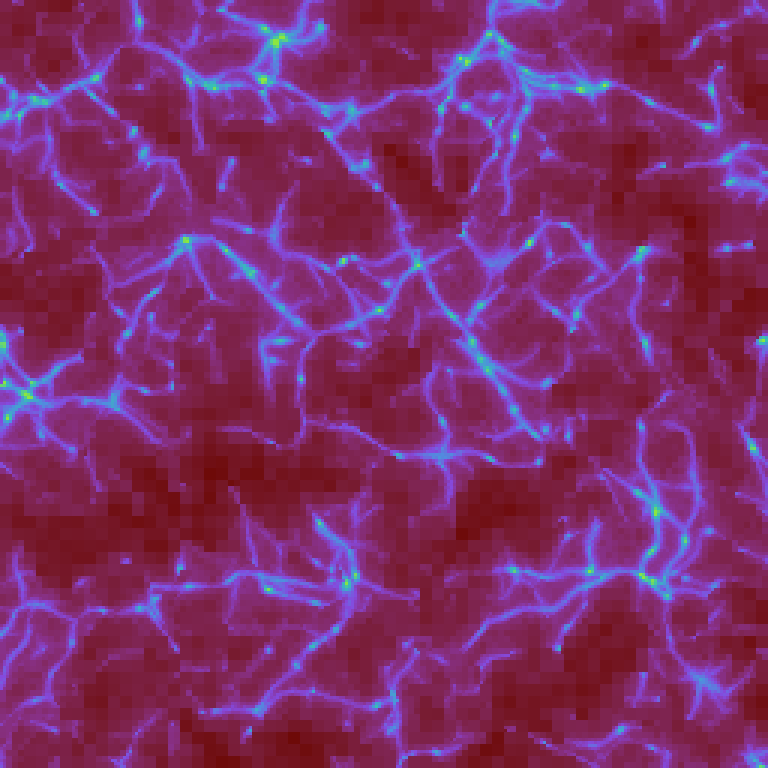
Give the GLSL for this texture, as a three.js fragment shader.

```glsl
varying vec2 vUv;

const vec3 EMBER  = vec3(0.43, 0.04, 0.03);
const vec3 WINE   = vec3(0.47, 0.11, 0.20);
const vec3 PLUM   = vec3(0.51, 0.16, 0.38);
const vec3 PURPLE = vec3(0.54, 0.20, 0.58);
const vec3 VIOLET = vec3(0.52, 0.29, 0.87);
const vec3 AZURE  = vec3(0.31, 0.56, 0.87);
const vec3 TEAL   = vec3(0.21, 0.75, 0.71);
const vec3 LIME   = vec3(0.55, 0.90, 0.25);

float hash(vec2 p) {
  return fract(sin(dot(p, vec2(127.1, 311.7))) * 43758.5);
}

vec2 site(vec2 cell, float seed) {
  vec2 s = cell + seed;
  return cell + 0.5 + 0.9 * (vec2(hash(s), hash(s + 57.3)) - 0.5);
}

float bell(float x, float width) {
  return exp(-x * x / (width * width));
}

// Layered sines: bend the threads and vary the surroundings
vec2 bend(vec2 p) {
  vec2 w = 0.016 * sin(p.yx * vec2(13.0, 11.0) + vec2(0.7, 2.1));
  w += 0.008 * sin(p.yx * vec2(37.0, 41.0) + p * 9.0 + vec2(4.0, 1.3));
  return p + w + 0.003 * sin(p.yx * vec2(97.0, 89.0) + p * 31.0);
}

float surroundings(vec2 p) {
  float wide = sin(p.x * 9.0 + 2.0 * sin(p.y * 7.0 + 1.0)) * sin(p.y * 10.0 + 1.7 * sin(p.x * 6.0));
  float fine = sin(p.x * 31.0 + 2.0 * sin(p.y * 23.0)) * sin(p.y * 34.0 + 2.0 * sin(p.x * 27.0));
  return 0.7 * wide + 0.3 * fine;
}

// Threads along cellular borders: x = haze, y = core, z = beads
vec3 threads(vec2 p, float scale, float gaps) {
  vec2 q = p * scale;
  vec2 base = floor(q);
  vec2 home = base;
  float nearest = 9.0;
  for (int j = -1; j <= 1; j++)
  for (int i = -1; i <= 1; i++) {
    vec2 cell = base + vec2(float(i), float(j));
    float d = distance(q, site(cell, scale));
    if (d < nearest) { nearest = d; home = cell; }
  }

  vec2 a = site(home, scale);
  vec3 web = vec3(0.0);
  for (int j = -2; j <= 2; j++)
  for (int i = -2; i <= 2; i++) {
    if (i == 0 && j == 0) continue;
    vec2 cell = home + vec2(float(i), float(j));
    vec2 b = site(cell, scale);
    vec2 dir = normalize(b - a);
    vec2 offset = (q - 0.5 * (a + b)) / scale;
    float across = abs(dot(offset, dir));
    float along = dot(offset, vec2(-dir.y, dir.x)) * (dir.x < 0.0 ? -1.0 : 1.0);

    // Each border fades in and out along its length
    vec2 id = home + cell + scale;
    float wave = 0.2 * sin(along * 45.0 + 6.28 * hash(id + 0.5));
    float strength = smoothstep(gaps - 0.1, gaps + 0.35, hash(id) + wave);

    // Beads sit at uneven steps on the thread
    float spacing = 0.042;
    float k = floor(along / spacing);
    vec2 beadId = id + vec2(k * 3.7, k * 1.9);
    float shift = 0.5 + 0.5 * (hash(beadId) - 0.5);
    float r = length(vec2(across, along - (k + shift) * spacing));
    float chance = hash(beadId + 8.1);
    float size = smoothstep(0.4, 0.7, chance) * (0.8 + 0.5 * smoothstep(0.9, 1.0, chance));
    float bead = size * (0.8 * bell(r, 0.0062) + 0.5 * exp(-r / 0.009));

    web = max(web, strength * vec3(exp(-across / 0.03), bell(across, 0.0035 + 0.003 * strength), bead));
  }
  return web;
}

// Hazes add up, while the strongest core and bead win
float density(vec2 p) {
  vec2 q = bend(p);
  float env = surroundings(q);
  vec3 big = threads(q, 4.6, 0.2);
  vec3 mid = threads(q + 3.1, 9.3, 0.42 - 0.4 * env);
  vec3 small = threads(q + 7.7, 17.0, 0.56 - 0.4 * env);
  float haze = 0.9 * big.x + 0.9 * mid.x + 0.6 * small.x;
  float core = max(big.y, max(0.9 * mid.y, 0.6 * small.y));
  float bead = max(big.z, max(mid.z, 0.8 * small.z));
  return 0.4 + 0.75 * env + 1.45 * haze + 1.55 * core + 2.2 * bead;
}

// Square blocks, finer where the density is higher
float blockDensity(vec2 p, float count, float grain) {
  vec2 block = floor(p * count) + 0.5;
  return density(block / count) + grain * (hash(block) - 0.5);
}

vec3 ramp(float v) {
  vec3 c = mix(EMBER, WINE, clamp(v, 0.0, 1.0));
  c = mix(c, PLUM, clamp(v - 1.0, 0.0, 1.0));
  c = mix(c, PURPLE, clamp(v - 2.0, 0.0, 1.0));
  c = mix(c, VIOLET, clamp(v - 3.0, 0.0, 1.0));
  c = mix(c, AZURE, clamp(v - 4.0, 0.0, 1.0));
  c = mix(c, TEAL, clamp(v - 5.0, 0.0, 1.0));
  return mix(c, LIME, clamp(v - 6.0, 0.0, 1.0));
}

void main() {
  float v = blockDensity(vUv, 64.0, 0.55);
  if (v > 1.7) {
    v = blockDensity(vUv, 128.0, 0.6);
    if (v > 2.8) v = blockDensity(vUv, 256.0, 0.4);
  }
  gl_FragColor = vec4(ramp(v), 1.0);
}
```
